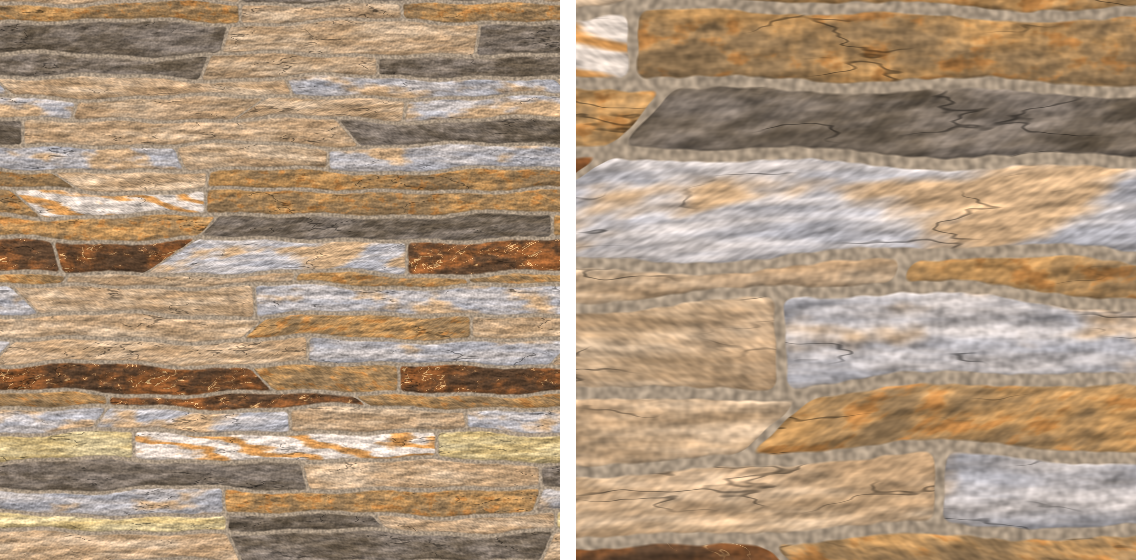
Left: the whole. Right: its middle third, enlarged.
This texture is drawn by a WebGL 1 fragment shader. Its source:

```glsl
precision highp float;
// Stacked ledge-stone wall: long wavy courses of mixed slate and sandstone in sandy grout.
uniform vec2 u_resolution;

#define ROWS 23.0        // courses up the canvas
#define ROW_JITTER 0.27  // uneven course height, in courses
#define ROW_WAVE 0.085   // waviness of the bed joints, in courses
#define END_JITTER 0.32  // uneven stone length, in stones
#define END_SLANT 1.6    // lean of the stone ends
#define GROUT 0.0026     // half width of the joints
#define CORNER 0.009     // corner radius of the stones
#define RELIEF 0.75      // strength of the surface lighting
#define GRAIN 0.10       // strength of the fine speckle
#define TAU 6.28318

vec2 hash2(vec2 p) {
  vec3 q = fract(p.xyx * vec3(0.1031, 0.1030, 0.0973));
  q += dot(q, q.yzx + 33.33);
  return fract((q.xx + q.yz) * q.zy);
}

float slope(vec2 cell, vec2 offset) {
  float angle = TAU * hash2(cell).x;
  return dot(vec2(cos(angle), sin(angle)), offset);
}

// Gradient noise, about -1 to 1
float noise(vec2 p) {
  vec2 i = floor(p), f = p - i, e = vec2(1.0, 0.0);
  vec2 s = f * f * f * (f * (f * 6.0 - 15.0) + 10.0);
  float low = mix(slope(i, f), slope(i + e, f - e), s.x);
  float high = mix(slope(i + e.yx, f - e.yx), slope(i + 1.0, f - 1.0), s.x);
  return 1.5 * mix(low, high, s.y);
}

float fbm(vec2 p) {
  float sum = 0.0, gain = 0.5;
  for (int i = 0; i < 4; i++) {
    sum += gain * noise(p);
    p = p * 2.03 + 17.3;
    gain *= 0.5;
  }
  return sum;
}

float wrap(float index, float count) { return floor(mod(index + 0.5, count)); }

// Height of the bed joint below a course
float bedJoint(float row, float x) {
  float id = wrap(row, ROWS);
  vec2 a = hash2(vec2(id, 7.0)), b = hash2(vec2(id, 19.0));
  float wave = sin(TAU * (2.0 * x + a.y)) + 0.7 * sin(TAU * (3.0 * x + b.x))
             + 0.5 * sin(TAU * (7.0 * x + b.y));
  return (row + ROW_JITTER * (2.0 * a.x - 1.0) + ROW_WAVE * wave) / ROWS;
}

// Position of the joint left of a stone, leaning with height
float endJoint(float k, float count, float rowId, float rise) {
  vec2 h = 2.0 * hash2(vec2(wrap(k, count) + 31.0, rowId)) - 1.0;
  return (k + END_JITTER * h.x) / count + END_SLANT * h.y * h.y * h.y * rise;
}

// Colour of one stone; pick chooses the kind of rock
vec3 rock(float pick, vec2 q) {
  float bedding = fbm(q * vec2(7.0, 60.0));
  float blotch = fbm(q * vec2(8.0, 20.0) + 4.0);
  float speck = fbm(q * vec2(45.0, 70.0) + 8.0);
  float warm = smoothstep(-0.35, 0.35, blotch + 0.5 * speck);
  float layer = smoothstep(-0.4, 0.4, bedding);
  float crack = smoothstep(0.035, 0.0, abs(fbm(q * vec2(8.0, 38.0) + 9.0)))
              * smoothstep(0.0, 0.4, noise(q * vec2(11.0, 24.0)));
  vec3 c;
  if (pick < 0.28) {         // beige sandstone
    c = mix(vec3(0.69, 0.57, 0.44), vec3(0.85, 0.74, 0.62), layer);
    c = mix(c, vec3(0.75, 0.60, 0.45), 0.45 * warm);
  } else if (pick < 0.48) {  // ochre sandstone
    c = mix(vec3(0.57, 0.46, 0.33), vec3(0.75, 0.57, 0.36), warm);
    c = mix(c, vec3(0.62, 0.40, 0.20), 0.6 * smoothstep(0.05, 0.4, speck + 0.4 * bedding));
  } else if (pick < 0.69) {  // lilac slate with rusty clouds
    c = mix(vec3(0.67, 0.66, 0.68), vec3(0.78, 0.74, 0.72), layer);
    c = mix(c, vec3(0.80, 0.66, 0.51), smoothstep(0.0, 0.3, blotch));
  } else if (pick < 0.82) {  // dark slate
    c = mix(vec3(0.37, 0.32, 0.26), vec3(0.54, 0.49, 0.45), 0.5 * layer + 0.5 * warm);
  } else if (pick < 0.90) {  // cream and orange swirls
    float strata = q.y * 150.0 + q.x * 34.0 + 9.0 * fbm(q * vec2(5.0, 15.0)) + 2.0 * bedding;
    float band = 0.5 + 0.5 * sin(strata);
    c = mix(vec3(0.87, 0.81, 0.76), vec3(0.80, 0.57, 0.33), smoothstep(0.35, 1.0, band));
  } else if (pick < 0.97) {  // rust marble with pale veins
    c = mix(vec3(0.35, 0.26, 0.19), vec3(0.58, 0.36, 0.20), warm);
    float vein = abs(fbm(q * vec2(17.0, 30.0) + 1.5 * blotch));
    c = mix(c, vec3(0.85, 0.69, 0.48), smoothstep(0.04, 0.0, vein) * smoothstep(-0.3, 0.3, speck + blotch));
  } else {                   // pale yellow sandstone
    c = mix(vec3(0.80, 0.69, 0.47), vec3(0.88, 0.80, 0.62), layer);
  }
  return c * (1.0 - 0.35 * crack) * (1.0 + 0.18 * speck);
}

void main() {
  vec2 p = gl_FragCoord.xy / u_resolution.y;
  float pixel = 1.0 / u_resolution.y;

  // Find the course, then the stone within it
  float row = floor(p.y * ROWS);
  row += step(bedJoint(row + 1.0, p.x), p.y) - step(p.y, bedJoint(row, p.x));
  float below = p.y - bedJoint(row, p.x), above = bedJoint(row + 1.0, p.x) - p.y;
  float rowId = wrap(row, ROWS), rise = p.y - (row + 0.5) / ROWS;
  vec2 rowSeed = hash2(vec2(rowId, 43.0));
  float count = floor(2.0 + 1.9 * rowSeed.x);
  float u = p.x + rowSeed.y;
  float k = floor(u * count);
  k += step(endJoint(k + 1.0, count, rowId, rise), u) - step(u, endJoint(k, count, rowId, rise));
  float left = u - endJoint(k, count, rowId, rise);
  float right = endJoint(k + 1.0, count, rowId, rise) - u;
  float stoneId = wrap(k, count);
  vec2 seed = hash2(vec2(rowId + 3.0, stoneId + 57.0));

  // Rounded, slightly ragged outline
  vec2 inset = vec2(min(left, right), min(below, above) - 0.0012 * seed.y);
  float edge = CORNER - length(max(CORNER - inset, 0.0)) + 0.0012 * noise(p * 75.0);
  float cover = smoothstep(GROUT - pixel, GROUT + pixel + 0.0008, edge);

  // Stone face: rock colour, tone, relief lit from above, bevel
  vec2 q = vec2(left, rise) + 20.0 * seed;
  float pick = fract((rowId * 4.0 + stoneId) * 0.618 + 0.35 * seed.x);
  vec3 face = rock(pick, q) * (0.95 + 0.12 * seed.y);
  vec2 scale = vec2(24.0, 58.0);
  float lit = fbm(q * scale) - fbm((q + vec2(-0.002, 0.003)) * scale);
  face *= 1.0 + RELIEF * lit + GRAIN * noise(q * 240.0);
  face *= 1.0 + 0.12 * exp(-max(above - GROUT, 0.0) / 0.003)
              - 0.28 * exp(-max(below - GROUT, 0.0) / 0.003)
              - 0.14 * exp(-max(inset.x - GROUT, 0.0) / 0.002);

  // Sandy grout
  float sand = noise(p * 230.0) + 0.6 * noise(p * 130.0 + 5.0);
  vec3 grout = vec3(0.66, 0.59, 0.51) * (1.0 + 0.2 * sand);

  gl_FragColor = vec4(clamp(mix(grout, face, cover), 0.0, 1.0), 1.0);
}
```
